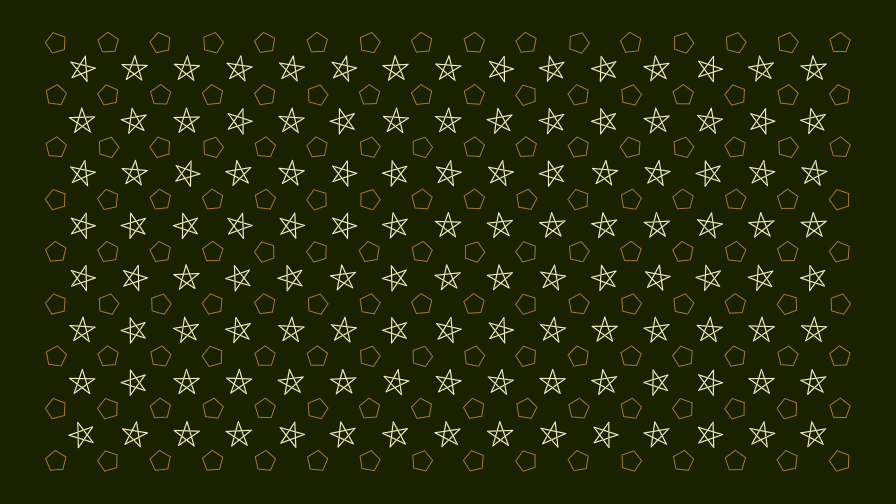
Reproduce this pattern procedurally as a Shadertoy shader.

```glsl
// Two interleaved lattices of thin outlines on dark olive: ochre pentagons and
// cream five-pointed stars. Both figures are five chords of a circle, joining
// every first or every second corner; each repeat gets its own small tilt.

#define PITCH 0.1037
#define PENTAGON_COUNT vec2(16.0, 9.0)
#define STAR_COUNT vec2(15.0, 8.0)
#define PENTAGON_RADIUS 0.0212
#define STAR_RADIUS 0.0262
#define PENTAGON_LINE 0.0018
#define STAR_LINE 0.0023
#define TILT 0.35
#define GROUND_COLOR vec3(0.10, 0.13, 0.0)
#define PENTAGON_COLOR vec3(0.70, 0.50, 0.22)
#define STAR_COLOR vec3(0.97, 0.94, 0.76)

const float PI = 3.14159;

// Pseudo-random value in -1..1 for each cell
float cellHash(vec2 cell) {
    return 2.0 * fract(sin(dot(cell, vec2(127.1, 311.7))) * 43758.5) - 1.0;
}

// Distance to five chords, each spanning "skip" corners of a regular pentagon
float chordDistance(vec2 p, float radius, float skip, float tilt) {
    float halfAngle = PI * skip / 5.0;
    float offset = radius * cos(halfAngle);
    float halfLength = radius * sin(halfAngle);
    float nearest = 1.0;
    for (int k = 0; k < 5; k++) {
        float angle = tilt + 0.5 * PI + halfAngle + 0.4 * PI * float(k);
        vec2 normal = vec2(cos(angle), sin(angle));
        float along = dot(p, vec2(-normal.y, normal.x));
        float past = max(abs(along) - halfLength, 0.0);
        nearest = min(nearest, length(vec2(past, dot(p, normal) - offset)));
    }
    return nearest;
}

// Pixel coverage of a line, also right for lines thinner than a pixel
float lineCoverage(float dist, float width, float pixel) {
    return clamp((0.5 * (width + pixel) - dist) / pixel, 0.0, min(width / pixel, 1.0));
}

// Coverage of one centred, bounded lattice of figures
float lattice(vec2 p, vec2 count, float radius, float skip, float width, float pixel) {
    vec2 grid = p / PITCH + 0.5 * count;
    vec2 cell = floor(grid);
    if (any(lessThan(cell, vec2(0.0))) || any(greaterThanEqual(cell, count))) return 0.0;
    vec2 local = (fract(grid) - 0.5) * PITCH;
    float tilt = TILT * cellHash(cell + 17.0 * skip);
    return lineCoverage(chordDistance(local, radius, skip, tilt), width, pixel);
}

void mainImage(out vec4 fragColor, in vec2 fragCoord) {
    // Centred coordinates in canvas heights
    vec2 p = (fragCoord - 0.5 * iResolution.xy) / iResolution.y;
    float pixel = 1.0 / iResolution.y;

    float pentagons = lattice(p, PENTAGON_COUNT, PENTAGON_RADIUS, 1.0, PENTAGON_LINE, pixel);
    float stars = lattice(p, STAR_COUNT, STAR_RADIUS, 2.0, STAR_LINE, pixel);

    vec3 color = mix(GROUND_COLOR, PENTAGON_COLOR, pentagons);
    color = mix(color, STAR_COLOR, stars);
    fragColor = vec4(color, 1.0);
}
```
